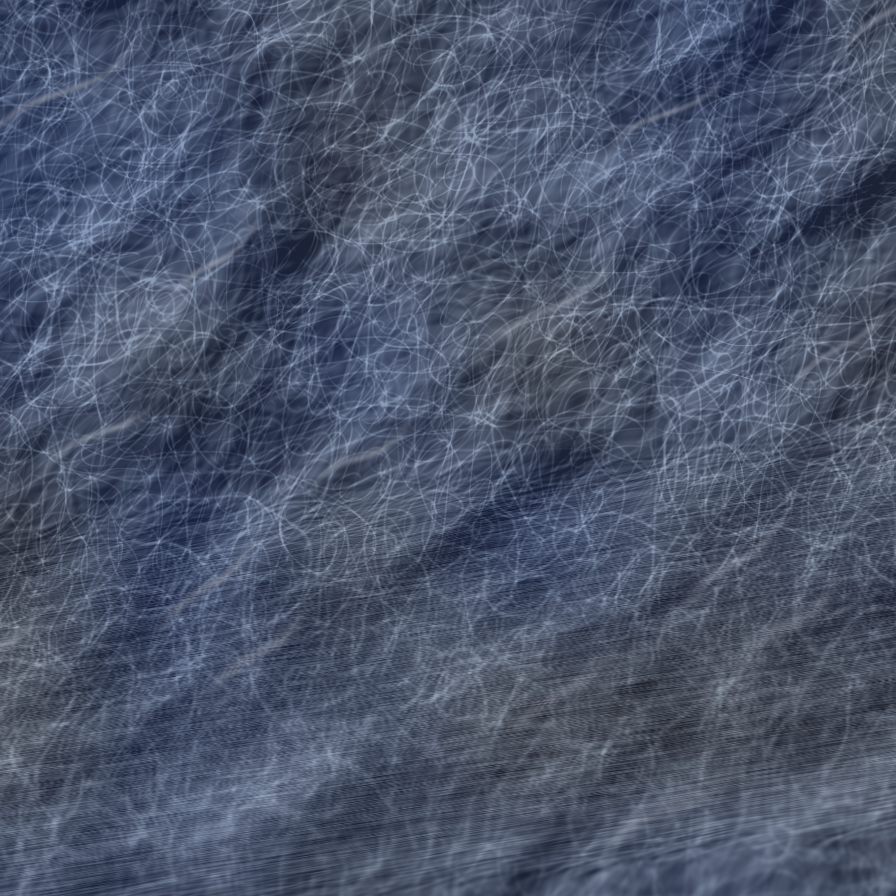
Write a WebGL 1 fragment shader that draws this texture.

```glsl
precision highp float;
// Brushed blue-grey mohair: diagonal yarns under a haze of fine curling fibres.
uniform vec2 u_resolution;

const float TAU = 6.2831853;
const float YARN_ANGLE = 0.68;
const vec3 SHADOW = vec3(0.15, 0.18, 0.26);
const vec3 LIGHT = vec3(0.44, 0.49, 0.58);
const vec3 CORE = vec3(0.58, 0.60, 0.65);
const vec3 BLUE_SHIFT = vec3(-0.04, -0.01, 0.07);

vec2 hash22(vec2 p) {
  vec3 h = fract(p.xyx * vec3(0.1031, 0.1030, 0.0973));
  h += dot(h, h.yzx + 33.33);
  return fract((h.xx + h.yz) * h.zy);
}

float noise(vec2 p) {
  vec2 i = floor(p), f = fract(p);
  f = f * f * (3.0 - 2.0 * f);
  float low = mix(hash22(i).x, hash22(i + vec2(1.0, 0.0)).x, f.x);
  float high = mix(hash22(i + vec2(0.0, 1.0)).x, hash22(i + 1.0).x, f.x);
  return mix(low, high, f.y);
}

vec2 alongAxis(vec2 p, float angle) {
  float c = cos(angle), s = sin(angle);
  return vec2(c * p.x + s * p.y, c * p.y - s * p.x);
}

vec2 warp(vec2 p, float freq, float amount, float seed) {
  vec2 q = p * freq + seed * 7.31;
  return p + amount * (vec2(noise(q), noise(q + 41.7)) - 0.5);
}

// Thin elliptical arcs, one per cell, of constant width on the canvas.
float fibres(vec2 p, float angle, float stretch, float freq, float width, float seed) {
  vec2 squash = vec2(1.0 / stretch, 1.0);
  vec2 q = alongAxis(p, angle) * squash * freq + 50.0;
  vec2 home = floor(q);
  float sum = 0.0;
  for (int j = -1; j <= 1; j++) {
    for (int i = -1; i <= 1; i++) {
      vec2 id = home + vec2(float(i), float(j));
      vec2 a = hash22(id + seed * 17.3);
      vec2 b = hash22(id + seed * 17.3 + 91.7);
      vec2 d = q - id - a;
      float len = max(length(d), 0.001);
      float radius = 0.2 + 0.65 * b.x;
      float dist = abs(len - radius) * len / (max(length(d * squash), 0.0001) * freq);
      float facing = dot(d / len, vec2(cos(TAU * b.y), sin(TAU * b.y)));
      float arc = smoothstep(-0.35, 0.35, facing);
      float strength = mix(0.3, 1.0, fract(a.x * 7.0 + b.y * 5.0));
      sum += strength * arc * (1.0 - smoothstep(0.0, width, dist));
    }
  }
  return sum;
}

// Short pale dashes where a yarn core shows through the fuzz.
float yarnCores(vec2 p, float softness) {
  vec2 q = alongAxis(p, YARN_ANGLE) * vec2(4.0, 11.0) + 30.0;
  vec2 id = floor(q), f = fract(q) - 0.5;
  vec2 h = hash22(id + 5.0);
  float across = abs(f.y + 0.3 * (h.y - 0.5) + 0.08 * sin(f.x * 9.0));
  float line = 1.0 - smoothstep(0.0, 0.07 + softness * 0.12, across);
  float dash = 1.0 - smoothstep(0.08, 0.42, abs(f.x));
  return line * dash * step(0.66, h.x) * (1.0 - 0.5 * softness);
}

void main() {
  vec2 uv = gl_FragCoord.xy / u_resolution.y;

  // Focus falls away toward the lower right.
  float blur = smoothstep(0.48, 0.0, uv.y - 0.12 * (uv.x - 0.5));
  float sharpWidth = max(0.0022, 1.0 / u_resolution.y);
  float width = mix(sharpWidth, 0.0065, blur);
  float fade = sharpWidth / width;

  // Yarn ridges and the dark gaps between them.
  vec2 bent = warp(uv, 4.0, 0.07, 1.0);
  vec2 yarn = alongAxis(bent, YARN_ANGLE) + 9.0;
  float strand = 0.55 * noise(yarn * vec2(4.0, 14.0)) + 0.45 * noise(yarn * vec2(9.0, 33.0));

  // Dense underlying fuzz, as streaks in several directions.
  float fuzz = 0.0;
  for (int k = 0; k < 4; k++) {
    float n = float(k);
    vec2 q = alongAxis(warp(uv, 13.0, 0.035, n + 3.0), YARN_ANGLE + (n - 1.5) * 0.42) + 7.0 + n;
    fuzz += 0.25 * noise(q * vec2(22.0, mix(150.0, 75.0, blur)));
  }

  // Fine curls in many sizes, mostly lying along the yarn.
  float curls = 0.0;
  for (int k = 0; k < 18; k++) {
    float n = float(k);
    vec2 h = hash22(vec2(n, 3.7 * n + 11.0));
    vec2 p = warp(uv, 11.0, 0.055, n + 20.0);
    float angle = YARN_ANGLE + (h.x - 0.5) * 1.7;
    curls += fibres(p, angle, mix(1.3, 3.0, h.y), 8.0 + n, width, n + 1.0);
  }

  // A few long, bright loose hairs on top.
  float hairs = 0.0;
  for (int k = 0; k < 3; k++) {
    float n = float(k);
    vec2 p = warp(uv, 5.0, 0.13, n + 60.0);
    hairs += fibres(p, YARN_ANGLE + 0.5 * (n - 1.0), 1.6, 4.0 + 1.5 * n, width * 1.2, n + 70.0);
  }

  float tone = 0.25 + (strand - 0.5) * mix(1.05, 0.75, blur) + (fuzz - 0.5) * 1.1;
  tone += curls * 0.36 * fade * mix(0.75, 1.25, strand);
  tone += hairs * 0.38 * fade + 0.03 * blur;

  vec3 color = mix(SHADOW, LIGHT, clamp(tone, -0.15, 1.4));
  float blueness = noise(uv * 5.0 + 13.0) - 0.5 + 0.25 * (uv.y - 0.5);
  color += BLUE_SHIFT * blueness;
  color = mix(color, CORE, 0.5 * yarnCores(bent, blur) * (0.5 + fuzz));
  gl_FragColor = vec4(color, 1.0);
}
```
